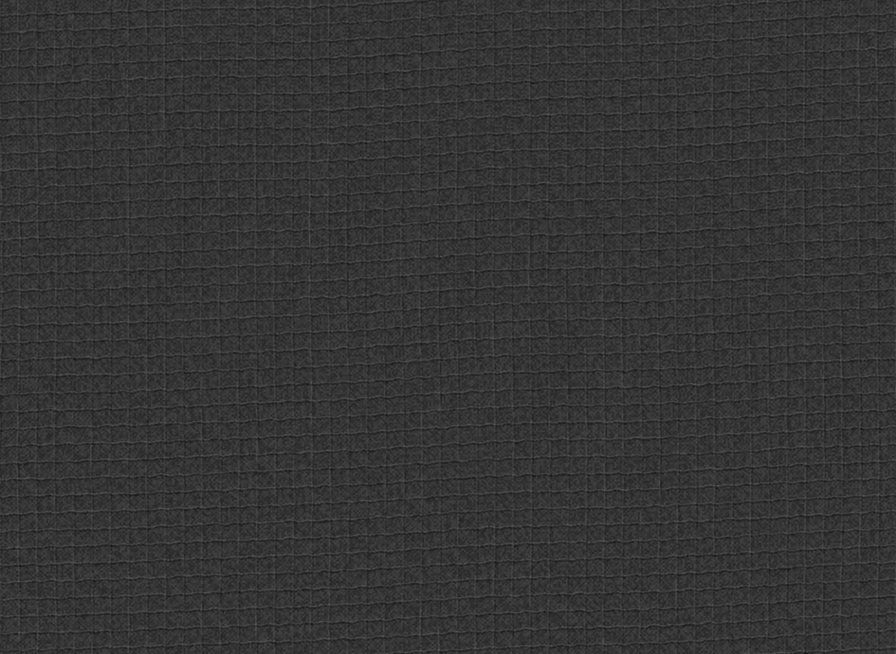
Give the GLSL for this texture, as a Shadertoy shader.

```glsl
// Dark ripstop cloth: a fine grainy weave crossed by a grid of raised threads.
// The grid leans and drifts by slow noise; each weft ridge is a light line with
// a shadow beneath it, while the warp ridges are fainter and broken.
#define COLS 49.0          // cells across
#define ROWS 38.0          // cells down
#define SLOPE 0.047        // rise of the weft, rows per column
#define DRIFT 0.4          // slow bending of the grid, in cells
#define RIDGE 0.04         // half width of a ridge, in cells
#define THREADS 8.0        // weave threads per cell
#define GRAIN 0.095        // contrast of the weave
#define WEFT_LIGHT 0.062
#define WARP_LIGHT 0.045
#define SHADOW 0.045
#define CLOTH vec3(0.207)

const float TAU = 6.2831853;

float hash(vec2 p) {
    return fract(sin(dot(p, vec2(127.1, 311.7))) * 43758.5453);
}

float noise(vec2 p) {
    vec2 i = floor(p), f = fract(p);
    f = f * f * (3.0 - 2.0 * f);
    return mix(mix(hash(i), hash(i + vec2(1, 0)), f.x),
               mix(hash(i + vec2(0, 1)), hash(i + vec2(1, 1)), f.x), f.y);
}

// Signed distance to the nearest whole number
float toLine(float x) {
    return fract(x + 0.5) - 0.5;
}

// Smooth line of the given half width, softened by one pixel
float line(float d, float halfWidth, float pixel) {
    return 1.0 - smoothstep(max(halfWidth - 0.5 * pixel, 0.0),
                            halfWidth + 0.5 * pixel, abs(d));
}

void mainImage(out vec4 fragColor, in vec2 fragCoord) {
    vec2 cells = vec2(COLS, ROWS);
    vec2 plain = fragCoord / iResolution.xy * cells;
    vec2 pixel = cells / iResolution.xy;

    // Lean and bend the grid, with a small ripple of the weft in every cell
    vec2 uv = plain;
    uv.y -= SLOPE * plain.x;
    uv.y += DRIFT * (noise(plain * vec2(0.11, 0.06)) - 0.5);
    uv.x += 0.5 * DRIFT * (noise(plain * vec2(0.05, 0.09) + 31.0) - 0.5);
    float row = floor(uv.y + 0.5);
    float column = floor(uv.x + 0.5);
    float ripple = 0.03 * sin(TAU * uv.x)
                 + 0.09 * (noise(vec2(uv.x * 1.7, row * 7.3)) - 0.5);
    float weftDist = toLine(uv.y + ripple);
    float warpDist = toLine(uv.x + 0.08 * (noise(uv * vec2(0.4, 1.3) + 9.0) - 0.5));

    // Weave: crossed threads, single grains and short upright streaks
    vec2 thread = uv * THREADS;
    float checks = sin(0.5 * TAU * thread.x) * sin(0.5 * TAU * thread.y);
    float grain = noise(thread * vec2(1.25, 1.1)) - 0.5;
    float streak = noise(uv * vec2(THREADS, 2.5) + 57.0) - 0.5;
    float shade = GRAIN * (grain + 0.16 * checks + 0.2 * streak);

    // Warp ridges fade along their length and differ a little by column
    float warpWear = mix(0.6, 1.0, hash(vec2(column, 4.0)))
                   * mix(0.3, 1.3, noise(vec2(column * 5.7, uv.y * 1.2)));
    shade += WARP_LIGHT * warpWear * line(warpDist, RIDGE, pixel.x);
    shade -= 0.5 * SHADOW * line(warpDist - 0.11, RIDGE, pixel.x);

    // Weft ridges with the shadow below
    float weftWear = mix(0.6, 1.1, noise(vec2(uv.x * 1.9, row * 3.1)));
    shade += WEFT_LIGHT * weftWear * line(weftDist, RIDGE, pixel.y);
    shade -= SHADOW * line(weftDist + 0.12, RIDGE * 1.2, pixel.y);

    fragColor = vec4(clamp(CLOTH + shade, 0.0, 1.0), 1.0);
}
```
